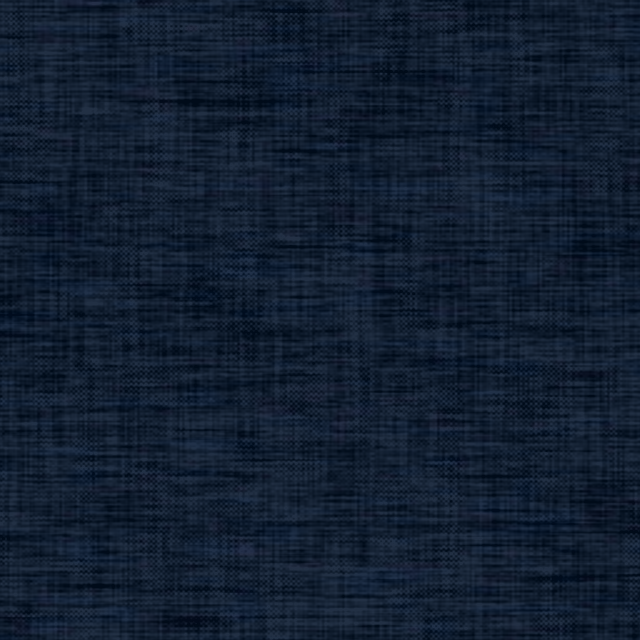
Reproduce this texture procedurally as a Shadertoy shader.

```glsl
// Dark navy woven cloth: fine uneven threads run both ways, the horizontal ones
// stronger. Stretched value noise makes the streaks, sine products make the
// weave, and faint noise shifts the dye between navy, blue and a hint of plum.

const float PI = 3.14159265;
const float THREADS = 256.0;                     // threads across the canvas
const vec3 NAVY = vec3(0.070, 0.121, 0.189);     // mean cloth colour
const vec3 SHADE_STEP = vec3(0.029, 0.031, 0.036); // change per unit of shade
const vec3 BLUE_DYE = vec3(-0.006, 0.004, 0.020);
const vec3 PLUM_DYE = vec3(0.014, -0.006, 0.002);
const float WEFT_CONTRAST = 1.65;
const float BAND_CONTRAST = 0.42;
const float WARP_CONTRAST = 0.95;
const float GRAIN_CONTRAST = 0.85;
const float RIB_CONTRAST = 0.50;
const float WEAVE_CONTRAST = 1.70;
const float CLOUD_CONTRAST = 0.32;
const float SLUB_DEPTH = 1.30;

float hash(vec2 p) {
    return fract(sin(dot(p, vec2(127.1, 311.7))) * 43758.5453);
}

// Smooth value noise from 0 to 1.
float noise(vec2 p) {
    vec2 cell = floor(p);
    vec2 f = fract(p);
    f = f * f * (3.0 - 2.0 * f);
    float low = mix(hash(cell), hash(cell + vec2(1.0, 0.0)), f.x);
    float high = mix(hash(cell + vec2(0.0, 1.0)), hash(cell + vec2(1.0, 1.0)), f.x);
    return mix(low, high, f.y);
}

// The same noise from -1 to 1.
float signedNoise(vec2 p) {
    return 2.0 * noise(p) - 1.0;
}

// Streaks along both thread directions, with broad bands between them.
float streaks(vec2 uv, float fine) {
    float weft = 0.75 * signedNoise(uv * vec2(13.0, THREADS))
               + 0.65 * signedNoise(uv * vec2(38.0, 0.8 * THREADS) + 12.4);
    float warp = signedNoise(uv * vec2(THREADS, 16.0) + 41.7);
    float band = signedNoise(uv * vec2(6.0, 70.0) + 17.3);
    float warpBand = signedNoise(uv * vec2(52.0, 6.0) + 73.1);
    return fine * (WEFT_CONTRAST * weft + WARP_CONTRAST * warp)
         + BAND_CONTRAST * (band + 0.6 * warpBand);
}

// Regular ribs, and a checked weave that shows where loose bands cross.
float weave(vec2 uv) {
    vec2 wave = sin(PI * THREADS * uv);
    float looseWarp = noise(uv * vec2(28.0, 5.0) + 9.2);
    float looseWeft = noise(uv * vec2(12.0, 60.0) + 28.6);
    float open = smoothstep(0.42, 0.82, 0.55 * looseWarp + 0.45 * looseWeft);
    float ribs = wave.y + 0.7 * wave.x * looseWarp;
    return RIB_CONTRAST * ribs * (1.0 - 0.6 * open)
         + WEAVE_CONTRAST * open * wave.x * wave.y;
}

void mainImage(out vec4 fragColor, in vec2 fragCoord) {
    vec2 uv = fragCoord / iResolution.y;

    // Fade threads that are too small for the pixels to show.
    float fine = 1.0 - smoothstep(0.55, 1.2, THREADS / iResolution.y);

    // Thread shading.
    float shade = streaks(uv, fine) + fine * weave(uv);
    shade += fine * GRAIN_CONTRAST * signedNoise(uv * THREADS * vec2(0.6, 1.0) + 5.5);

    // Broad clouds and thin dark slubs.
    shade += CLOUD_CONTRAST * signedNoise(uv * vec2(5.0, 8.0) + 61.4);
    float slub = noise(uv * vec2(7.0, 150.0) + 88.8);
    shade -= SLUB_DEPTH * smoothstep(0.72, 0.95, slub);
    shade = clamp(shade + 0.10, -2.5, 2.2);

    // Dye variation.
    float blue = smoothstep(0.55, 0.95, noise(uv * vec2(16.0, 65.0) + 33.9));
    float plum = smoothstep(0.74, 0.98, noise(uv * vec2(26.0, 50.0) + 54.2));
    vec3 color = NAVY + SHADE_STEP * shade + BLUE_DYE * blue + PLUM_DYE * plum;

    fragColor = vec4(clamp(color, 0.0, 1.0), 1.0);
}
```
